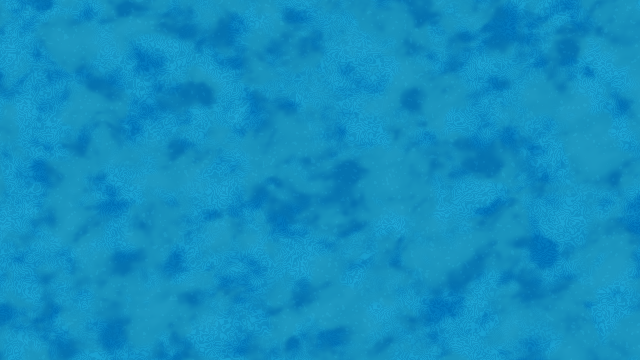
This texture is drawn by a Shadertoy shader. Its source:

```glsl
// Rippled blue water: soft dark swells over a teal ground, with patches of
// fine broken ripple lines. All noise is cellular: each cell scatters one
// smooth signed bump, and the ripples are contour lines of the summed bumps.

vec3 hash3(vec2 cell) {
    vec3 q = fract(cell.xyx * vec3(0.1031, 0.1030, 0.0973));
    q += dot(q, q.yxz + 33.33);
    return fract((q.xxy + q.yzz) * q.zyx);
}

// Sum of round bumps, one per cell, with random place and sign
float bumps(vec2 p) {
    vec2 cell = floor(p);
    float sum = 0.0;
    for (int y = -1; y <= 1; y++) {
        for (int x = -1; x <= 1; x++) {
            vec2 id = cell + vec2(x, y);
            vec3 rnd = hash3(id);
            vec2 d = p - id - rnd.xy;
            float fall = max(0.0, 1.0 - dot(d, d));
            sum += (rnd.z * 2.0 - 1.0) * fall * fall * fall;
        }
    }
    return sum;
}

float layeredBumps(vec2 p) {
    float sum = 0.0, weight = 1.0;
    for (int i = 0; i < 3; i++) {
        sum += weight * bumps(p);
        p = mat2(0.8, 0.6, -0.6, 0.8) * p * 2.1 + 17.3;
        weight *= 0.5;
    }
    return sum;
}

void mainImage(out vec4 fragColor, in vec2 fragCoord) {
    vec2 uv = fragCoord / iResolution.y;

    // Bend the plane a little so the swells are not round
    vec2 bend = vec2(bumps(uv * 9.0 + 40.0), bumps(uv * 9.0 + 80.0));
    vec2 p = uv + 0.018 * bend;

    // Swells: slightly wide, rising gently to the right
    vec2 slanted = vec2(p.x * 0.82, p.y - 0.1 * p.x);
    float swell = layeredBumps(slanted * 14.0 + 5.0) + 0.15 * bumps(uv * 3.0 + 61.0);
    float shade = smoothstep(-0.2, 1.05, swell);
    float light = smoothstep(0.1, 0.9, -swell);

    // Ripple lines, broken into short wavy dashes by fine bumps
    float grain = bumps(uv * 85.0 + 9.0) + 0.5 * bumps(uv * 130.0 + 33.0);
    float height = layeredBumps(p * 10.0 + 130.0);
    float wave = sin(height * 45.0 + grain * 6.0);
    float blur = 0.1 + 0.3 * fwidth(wave);
    float ripple = smoothstep(-blur, blur, wave - 0.1);
    float patches = smoothstep(-0.3, 0.5, layeredBumps(p * 8.5 + 210.0));

    // Stray specks on the calm water
    float speck = smoothstep(0.5, 0.75, bumps(uv * 120.0 + 300.0));

    vec3 color = mix(vec3(0.095, 0.575, 0.74), vec3(0.02, 0.455, 0.69), shade);
    color += vec3(0.02, 0.02, 0.015) * light;
    color += vec3(-0.025, -0.01, 0.02) * patches;
    color += vec3(0.025, 0.06, 0.055) * ripple * patches * (1.0 - 0.4 * shade);
    color += vec3(0.015, 0.03, 0.03) * speck * (1.0 - patches);
    fragColor = vec4(color, 1.0);
}
```
